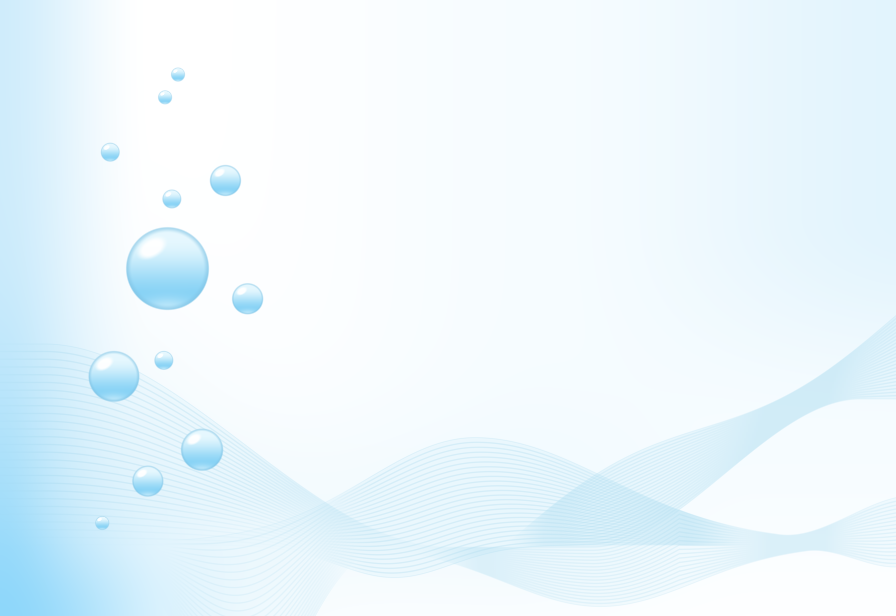
This background is drawn by a Shadertoy shader. Its source:

```glsl
// Pale blue backdrop with glossy bubbles rising on the left over sheer, finely lined waves.

const vec3 WHITE = vec3(1.0);
const vec3 MIST  = vec3(0.965, 0.988, 1.0);
const vec3 PALE  = vec3(0.885, 0.955, 0.99);
const vec3 SKY   = vec3(0.81, 0.925, 0.985);
const vec3 DEEP  = vec3(0.52, 0.83, 0.98);
const vec3 LINE  = vec3(0.62, 0.83, 0.92);
const vec3 VEIL  = vec3(0.76, 0.91, 0.97);
const vec3 GLASS_TOP = vec3(0.90, 0.97, 0.995);
const vec3 GLASS_LOW = vec3(0.52, 0.82, 0.96);
const vec3 GLASS_RIM = vec3(0.50, 0.76, 0.89);

const float LINE_WIDTH = 0.0022;
const float LINE_ALPHA = 0.28;
const float VEIL_ALPHA = 0.13;

// Bubble centre and radius, in canvas heights
const int BUBBLE_COUNT = 12;
const vec3 BUBBLES[BUBBLE_COUNT] = vec3[](
    vec3(0.289, 0.879, 0.011), vec3(0.268, 0.842, 0.011), vec3(0.179, 0.753, 0.015),
    vec3(0.366, 0.707, 0.025), vec3(0.279, 0.677, 0.015), vec3(0.272, 0.564, 0.067),
    vec3(0.402, 0.515, 0.025), vec3(0.185, 0.389, 0.041), vec3(0.266, 0.415, 0.015),
    vec3(0.328, 0.270, 0.034), vec3(0.240, 0.219, 0.025), vec3(0.166, 0.151, 0.011));

float bump(float x, float centre, float width) {
    float d = (x - centre) / width;
    return exp(-d * d);
}

float band(float x, float from, float to, float soft) {
    return smoothstep(from, from + soft, x) * (1.0 - smoothstep(to - soft, to, x));
}

// Wave edges: height as a function of x in 0..1
float sweepEdge(float x) {
    return 0.112 + 0.33 * (1.0 - smoothstep(0.05, 0.5, x)) + 0.24 * smoothstep(0.66, 0.96, x);
}
float risingEdge(float x) {
    return 0.123 + 0.85 * (x - 0.57) + 0.027 * sin(6.2832 * (x - 0.57) / 0.43);
}
float crestEdge(float x) {
    return 0.12 + 0.17 * bump(x, 0.53, x < 0.53 ? 0.17 : 0.21) + 0.075 * smoothstep(0.87, 1.02, x);
}
float troughEdge(float x) {
    return 0.115 - 0.053 * bump(x, 0.44, 0.09);
}
float lowEdge(float x) {
    return 0.115 - 0.1 * bump(x, 0.67, 0.15) - 0.035 * smoothstep(0.9, 1.0, x);
}

vec3 background(vec2 uv) {
    vec3 col = mix(WHITE, MIST, smoothstep(0.2, 0.62, uv.x) * smoothstep(-0.1, 0.3, uv.y));
    // Cool light on the upper right
    col = mix(col, PALE, smoothstep(0.6, 1.03, uv.x) * smoothstep(0.28, 0.65, uv.y));
    // Mist behind the waves
    col = mix(col, PALE, 0.32 * bump(uv.y, 0.15, 0.17) * (1.0 - smoothstep(0.55, 0.85, uv.x)));
    // Left border and the deep glow in the lower corner
    col = mix(col, SKY, 1.0 - smoothstep(-0.01, 0.17, uv.x));
    col = mix(col, SKY, 0.5 * bump(uv.x, 0.0, 0.21) * bump(uv.y, 0.2, 0.3));
    col = mix(col, DEEP, 0.6 * bump(uv.x, 0.0, 0.06) * bump(uv.y, 0.1, 0.32));
    return mix(col, DEEP, 0.75 * bump(uv.x, 0.0, 0.17) * bump(uv.y, -0.02, 0.15));
}

// Sheer ribbon between two edges, filled with evenly spaced threads
vec3 ribbon(vec3 col, float y, float a, float b, float threads, float fade) {
    float pixel = 1.0 / iResolution.y;
    float lo = min(a, b);
    float span = max(abs(a - b), 0.002);
    float phase = (y - lo) / span * threads;
    float slope = max(length(vec2(dFdx(phase), dFdy(phase))), 0.0001);
    float spacing = pixel / slope;
    float dist = abs(fract(phase + 0.5) - 0.5) * spacing;
    float thread = 1.0 - smoothstep(0.0, max(LINE_WIDTH, 1.3 * pixel), dist);
    float density = clamp(LINE_WIDTH / spacing, 0.0, 1.0);
    thread = mix(thread, density, smoothstep(0.3, 0.8, density));
    float inside = smoothstep(lo - pixel, lo + pixel, y)
                 * (1.0 - smoothstep(lo + span - pixel, lo + span + pixel, y));
    col = mix(col, VEIL, inside * fade * (VEIL_ALPHA + 0.2 * density));
    return mix(col, LINE, inside * fade * thread * LINE_ALPHA);
}

vec3 waves(vec3 col, vec2 uv) {
    float x = uv.x, y = uv.y;
    float sweep = sweepEdge(x), crest = crestEdge(x);
    float trough = troughEdge(x), low = lowEdge(x);
    float fan = 0.13 - 0.3 * bump(x, 0.27, 0.09);
    col = ribbon(col, y, sweep, trough, 26.0, band(x, -0.05, 0.64, 0.12) * smoothstep(0.08, 0.22, y));
    col = ribbon(col, y, crest, fan, 24.0, 0.6 * band(x, 0.17, 0.41, 0.07));
    col = ribbon(col, y, crest, trough, 24.0, band(x, 0.34, 0.84, 0.08));
    col = ribbon(col, y, min(sweep, crest), low, 18.0, 0.8 * smoothstep(0.46, 0.56, x));
    return ribbon(col, y, risingEdge(x), sweep, 24.0, smoothstep(0.56, 0.64, x));
}

vec3 bubble(vec3 col, vec2 p, vec3 shape) {
    vec2 q = (p - shape.xy) / shape.z;
    float soft = 1.0 / (iResolution.y * shape.z);
    float r = length(q);
    vec3 glass = mix(GLASS_LOW, GLASS_TOP, smoothstep(-0.75, 0.75, q.y));
    // Darker pool, bright foot, outline and highlight
    glass = mix(glass, GLASS_LOW, 0.35 * (1.0 - smoothstep(-0.6, -0.45, q.y)));
    glass = mix(glass, GLASS_TOP, 0.55 * bump(q.x, 0.0, 0.6) * bump(q.y, -0.95, 0.25));
    glass = mix(glass, GLASS_RIM, 0.6 * smoothstep(0.86, 1.0, r));
    vec2 h = mat2(0.85, -0.5, 0.5, 0.85) * (q - vec2(-0.38, 0.5));
    glass = mix(glass, WHITE, 0.95 * (1.0 - smoothstep(0.55, 1.1, length(h / vec2(0.4, 0.24)))));
    return mix(col, glass, 1.0 - smoothstep(1.0 - soft, 1.0 + soft, r));
}

void mainImage(out vec4 fragColor, in vec2 fragCoord) {
    vec2 uv = fragCoord / iResolution.xy;
    vec2 p = fragCoord / iResolution.y;
    vec3 col = waves(background(uv), uv);
    for (int i = 0; i < BUBBLE_COUNT; i++) col = bubble(col, p, BUBBLES[i]);
    fragColor = vec4(col, 1.0);
}
```
